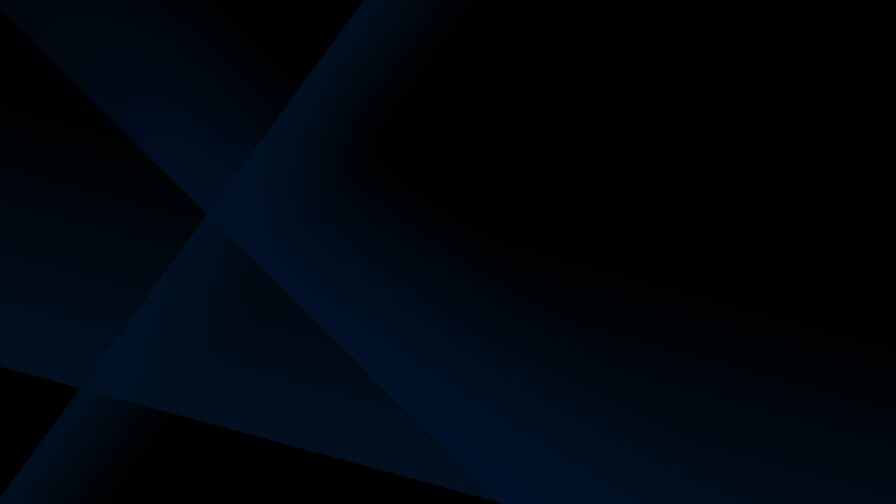
Give the GLSL for this background, as a WebGL 2 fragment shader.

```glsl
#version 300 es
precision highp float;
// Three translucent navy sheets crossing on black. Each sheet is a half plane:
// bright along one crisp straight edge and fading out with distance from it.
// Coordinates are in canvas heights, with the origin at the lower left.

#define STEEP_FADE    0.20
#define DIAGONAL_FADE 0.36
#define SHALLOW_FADE  0.57
#define SHEET_OPACITY 0.80
#define EDGE_SOFTNESS 0.003

uniform vec2 u_resolution;
out vec4 outColor;

const vec3 BACKDROP     = vec3(0.0, 0.001, 0.002);
const vec3 STEEP_NAVY   = vec3(0.006, 0.071, 0.148);
const vec3 DEEP_NAVY    = vec3(0.003, 0.072, 0.165);
const vec3 SHALLOW_NAVY = vec3(0.004, 0.073, 0.150);

// Signed distance to the line through a and b, positive on its left side.
float lineDistance(vec2 p, vec2 a, vec2 b) {
    vec2 along = normalize(b - a);
    return dot(p - a, vec2(-along.y, along.x));
}

// Opacity of a sheet: antialiased at its edge, then easing out to nothing.
float sheet(float d, float fadeWidth, float pixel) {
    float soft = max(EDGE_SOFTNESS, pixel);
    float edge = smoothstep(-0.5 * soft, 0.5 * soft, d);
    float t = clamp(d / fadeWidth, 0.0, 1.0);
    float fade = mix(1.0 - t, 1.0 - smoothstep(0.0, 1.0, t), 0.6);
    return SHEET_OPACITY * edge * fade;
}

void main() {
    float pixel = 1.0 / u_resolution.y;
    vec2 p = gl_FragCoord.xy * pixel;

    // Shallow sheet rising from the lower edge.
    float shallow = sheet(lineDistance(p, vec2(0.0, 0.273), vec2(0.984, 0.005)),
                          SHALLOW_FADE, pixel);

    // Falling diagonal, dimmer towards the upper left corner.
    float diagonal = sheet(lineDistance(p, vec2(0.0, 0.981), vec2(0.984, 0.009)),
                           DIAGONAL_FADE, pixel);
    diagonal *= mix(0.4, 1.0, smoothstep(0.0, 0.45, p.x));

    // Steep beam, lit on its right side.
    float steep = sheet(lineDistance(p, vec2(0.722, 1.0), vec2(0.0, 0.012)),
                        STEEP_FADE, pixel);

    // Layer the sheets from back to front.
    vec3 color = mix(BACKDROP, SHALLOW_NAVY, shallow);
    color = mix(color, DEEP_NAVY, diagonal);
    color = mix(color, STEEP_NAVY, steep);
    outColor = vec4(color, 1.0);
}
```
